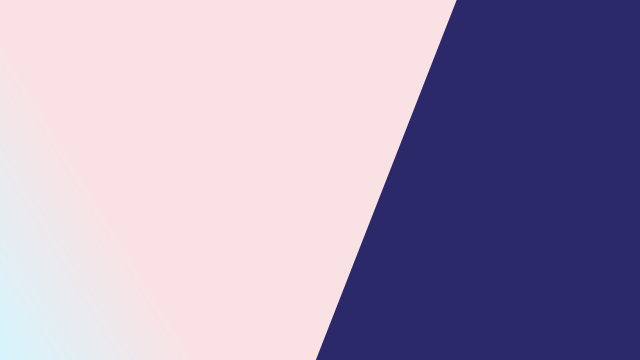
Reproduce this background procedurally as a Shadertoy shader.

```glsl
#define PINK vec3(0.980, 0.886, 0.894)
#define NAVY vec3(0.173, 0.161, 0.420)
#define ICE vec3(0.840, 0.960, 0.990)
// Panel edge, in canvas heights
#define EDGE_BOTTOM vec2(0.8773, 0.0)
#define EDGE_TOP vec2(1.2685, 1.0)
// Reach of the corner glow along the bottom and left sides
#define GLOW_REACH vec2(0.55, 0.90)

// Signed distance to the line from a to b, positive on its right
float lineDistance(vec2 p, vec2 a, vec2 b) {
    vec2 dir = normalize(b - a);
    return dot(p - a, vec2(dir.y, -dir.x));
}

void mainImage(out vec4 fragColor, in vec2 fragCoord) {
    vec2 p = fragCoord / iResolution.y;
    float pixel = 1.0 / iResolution.y;

    // Pale ground with a linear glow from the lower left corner
    float glow = clamp(1.0 - p.x / GLOW_REACH.x - p.y / GLOW_REACH.y, 0.0, 1.0);
    vec3 color = mix(PINK, ICE, glow);

    // Slanted dark panel with a one-pixel soft edge
    float panel = clamp(lineDistance(p, EDGE_BOTTOM, EDGE_TOP) / pixel + 0.5, 0.0, 1.0);
    color = mix(color, NAVY, panel);

    fragColor = vec4(color, 1.0);
}
```
